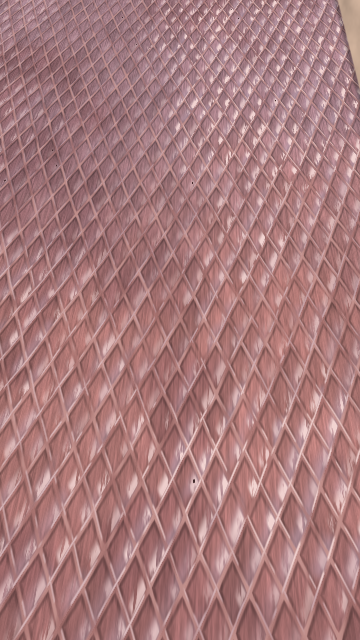
Reproduce this texture procedurally as a Shadertoy shader.

```glsl
const vec3 ROSE = vec3(0.685, 0.465, 0.45);
const vec3 MAUVE = vec3(0.635, 0.485, 0.52);
const vec3 BROWN = vec3(0.52, 0.335, 0.345);
const vec3 RIDGE = vec3(0.77, 0.575, 0.555);
const vec3 LILAC = vec3(0.76, 0.66, 0.735);
const vec3 SHINE = vec3(0.95, 0.83, 0.82);
const vec3 FLOOR = vec3(0.76, 0.65, 0.57);

float hash(vec2 p) {
    vec3 q = fract(vec3(p.xyx) * 0.1031);
    q += dot(q, q.yzx + 33.33);
    return fract((q.x + q.y) * q.z);
}

float noise(vec2 p) {
    vec2 i = floor(p), f = fract(p);
    f = f * f * (3.0 - 2.0 * f);
    return mix(mix(hash(i), hash(i + vec2(1, 0)), f.x),
               mix(hash(i + vec2(0, 1)), hash(i + vec2(1, 1)), f.x), f.y);
}

float fbm(vec2 p) {
    float sum = 0.0, amp = 0.5;
    for (int i = 0; i < 4; i++) {
        sum += amp * noise(p);
        p = p * 2.03 + 7.1;
        amp *= 0.5;
    }
    return sum;
}

// Width of one diamond, as a share of the canvas width
float cellWidth(float depth) {
    return mix(0.098, 0.034, depth);
}

// Canvas to sheet coordinates, one unit per diamond
vec2 sheetCoords(vec2 uv, float vanishX) {
    float w = cellWidth(uv.y);
    return vec2((uv.x - vanishX) / w, 18.8 * pow(w / 0.098, -0.6) + 0.2 * uv.x);
}

// Soft band of given half width around zero
float band(float d, float halfWidth, float soft) {
    return 1.0 - smoothstep(halfWidth - soft, halfWidth + soft, abs(d));
}

// Metal between ridges: broad stains, brushed grain and scratches
vec3 panColor(vec2 uv, vec2 sheet) {
    float stain = fbm(uv * vec2(4.0, 7.0) + 3.0);
    float grain = fbm(sheet * vec2(16.0, 3.0));
    vec3 col = mix(ROSE, MAUVE, smoothstep(0.5, 0.85, uv.y + 0.4 * (stain - 0.5)));
    col = mix(col, BROWN, 0.5 * smoothstep(0.45, 0.7, stain));
    col = mix(col, BROWN, 0.4 * smoothstep(0.35, 0.0, uv.y));
    return col * (0.80 + 0.40 * grain);
}

// Reflection pooled along the lower right wall of a diamond
float poolGloss(vec2 local, vec2 id) {
    float across = smoothstep(0.0, 0.30, local.y) * band(local.y, 0.42, 0.03);
    float start = mix(-0.4, 0.05, hash(id + 3.0));
    float along = smoothstep(start, start + 0.15, local.x) * smoothstep(0.43, 0.34, local.x);
    return across * along * (0.35 + 0.65 * hash(id + 19.0));
}

vec3 embossedSheet(vec2 uv, vec2 sheet) {
    // Two diagonal families of ridges
    vec2 diag = vec2(sheet.x + sheet.y, sheet.x - sheet.y);
    diag += 0.08 * (vec2(noise(sheet * 1.3), noise(sheet * 1.3 + 40.0)) - 0.5);
    vec2 id = floor(diag + 0.5);
    vec2 local = diag - id;
    vec2 edge = 0.5 - abs(local);
    vec2 aa = fwidth(sheet);
    float soft = 0.012 + 0.5 * (aa.x + aa.y);
    float nearest = min(edge.x, edge.y);

    // Lighting strength over the sheet, fullest right of the middle
    float lit = smoothstep(0.30, 0.60, fbm(uv * vec2(3.0, 4.0) + 11.0));
    lit *= 0.6 + 0.35 * smoothstep(0.1, 0.8, uv.x);
    float glow = exp(-5.0 * dot(uv - vec2(0.85, 0.45), uv - vec2(0.85, 0.45)));
    lit = clamp(lit + 0.4 * glow, 0.0, 1.0);

    vec3 col = panColor(uv, sheet);
    col *= (0.93 + 0.14 * hash(id)) * (0.96 + 0.08 * lit);
    float sheen = smoothstep(-0.2, 0.4, local.y) * smoothstep(0.25, 0.7, noise(sheet * 1.7 + 9.0));
    col = mix(col, LILAC, (0.15 + 0.40 * lit) * sheen);

    // Shade at the foot of each ridge, deeper on the upper left walls
    float shade = band(nearest - 0.11, 0.05, 0.05);
    float leftWall = smoothstep(0.1, -0.25, local.y);
    col *= 1.0 - shade * (0.08 + 0.15 * leftWall);

    // Ragged pooled reflections over the pans
    float ragged = smoothstep(0.25, 0.5, fbm(sheet * vec2(10.0, 3.0) + 31.0));
    col = mix(col, SHINE, min(1.0, (0.20 + 1.1 * lit) * poolGloss(local, id) * ragged));

    // Ridge body, thickened where ridges cross and worn in places
    float node = smoothstep(0.28, 0.06, edge.x + edge.y);
    float ridge = band(nearest, 0.055 + 0.035 * node, soft);
    float wear = smoothstep(0.2, 0.8, noise(sheet * 2.3));
    col = mix(col, mix(RIDGE, ROSE * 0.93, wear), (0.9 - 0.35 * wear) * ridge);

    // Broken glints along the lit sides of the ridges
    vec2 side = vec2(band(local.x + 0.45, 0.028, soft), band(local.y - 0.455, 0.030, soft));
    vec2 broken = vec2(noise(diag.yx * 3.1 + 5.0), noise(diag * 3.1 + 25.0));
    vec2 glint = side * smoothstep(0.35, 0.65, broken);
    float shine = max(glint.x * 0.75, glint.y);
    col = mix(col, mix(LILAC, SHINE, 0.2 + 0.8 * lit), shine * (0.5 + 0.5 * lit));

    // Tiny dark pits
    float pit = smoothstep(0.06, 0.03, length(local - 0.25)) * step(0.99, hash(id + 71.0));
    return mix(col, BROWN * 0.5, pit);
}

void mainImage(out vec4 fragColor, in vec2 fragCoord) {
    vec2 uv = fragCoord / iResolution.xy;
    vec3 col = embossedSheet(uv, sheetCoords(uv, 0.6));

    // Bare ground past the slanted right border
    float border = uv.x - 0.935 - 0.44 * (1.0 - uv.y);
    vec3 ground = FLOOR * (0.85 + 0.3 * fbm(uv * 24.0));
    col *= 1.0 - 0.3 * band(border, 0.008, 0.006);
    col = mix(col, ground, smoothstep(0.0, 0.006, border));
    fragColor = vec4(clamp(col, 0.0, 1.0), 1.0);
}
```
